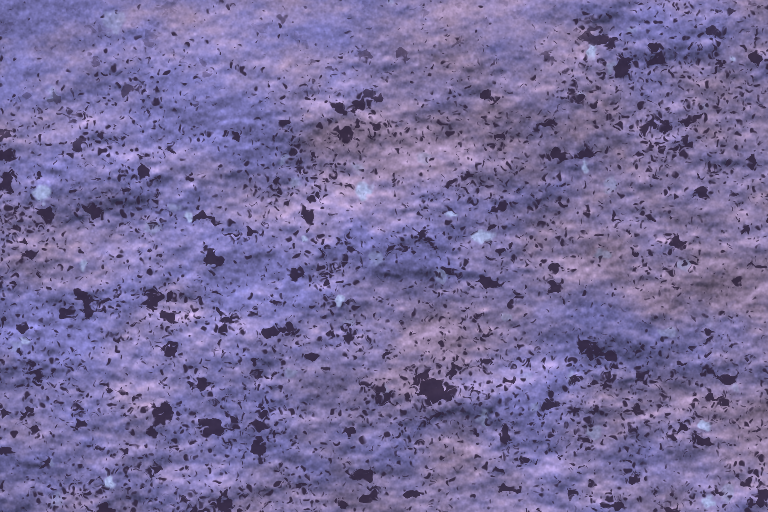
This texture is drawn by a Shadertoy shader. Its source:

```glsl
// Weathered violet stone: rough relief, clustered dark pits and pale pebbles.

const vec3 MAUVE  = vec3(0.555, 0.485, 0.615);
const vec3 BLUE   = vec3(0.470, 0.460, 0.705);
const vec3 PIT    = vec3(0.185, 0.145, 0.235);
const vec3 PEBBLE = vec3(0.640, 0.690, 0.860);

vec3 hash3(vec2 cell) {
    vec3 q = fract(cell.xyx * vec3(0.1031, 0.1030, 0.0973));
    q += dot(q, q.yxz + 33.33);
    return fract((q.xxy + q.yzz) * q.zyx);
}

// Cellular noise: signed soft blobs, one per jittered cell.
float blobNoise(vec2 p) {
    vec2 home = floor(p);
    float sum = 0.0;
    for (int y = -1; y <= 1; y++)
    for (int x = -1; x <= 1; x++) {
        vec2 cell = home + vec2(x, y);
        vec3 rnd = hash3(cell);
        vec2 d = p - cell - rnd.xy;
        float k = max(0.0, 1.0 - dot(d, d));
        sum += (rnd.z - 0.5) * k * k * k;
    }
    return 4.0 * sum;
}

float layered(vec2 p, int octaves, float gain) {
    float sum = 0.0, amp = 0.5;
    for (int i = 0; i < octaves; i++) {
        sum += amp * blobNoise(p);
        p = mat2(1.96, 0.40, -0.40, 1.96) * p + 17.3;
        amp *= gain;
    }
    return sum;
}

// Coverage of scattered uneven spots; size and blur are in cell units.
float spots(vec2 p, float density, float size, float blur) {
    vec2 home = floor(p);
    float cover = 0.0;
    for (int y = -1; y <= 1; y++)
    for (int x = -1; x <= 1; x++) {
        vec2 cell = home + vec2(x, y);
        vec3 place = hash3(cell);
        vec3 form = hash3(cell + 57.0);
        vec2 d = (p - cell - place.xy) * mix(vec2(0.75), vec2(1.35), form.yz);
        float edge = length(d) - size * mix(0.45, 1.0, form.x);
        float present = smoothstep(0.0, 0.04, density - place.z);
        cover = max(cover, present * (1.0 - smoothstep(-blur, blur, edge)));
    }
    return cover;
}

float relief(vec2 p) {
    return layered(p * vec2(4.0, 6.5), 5, 0.56);
}

void mainImage(out vec4 fragColor, in vec2 fragCoord) {
    vec2 p = fragCoord / iResolution.y;
    float pixel = 1.0 / iResolution.y;

    // Ragged warp shared by pits and pebbles.
    vec2 warp = vec2(blobNoise(p * 85.0), blobNoise(p * 85.0 + 40.0));
    vec2 ragged = p + 0.0035 * warp;

    // The upper left is smoother and brighter than the rest.
    float broad = layered(p * vec2(3.0, 4.5) + 8.0, 3, 0.55);
    float smoothZone = smoothstep(-0.12, 0.14,
        p.y - 0.83 - 0.22 * max(p.x - 0.55, 0.0) + 0.10 * broad);
    float rough = 1.0 - 0.85 * smoothZone;

    // Light from above over the uneven surface.
    float height = relief(p);
    float slope = height - relief(p + vec2(-0.003, 0.008));
    float grain = blobNoise(p * 150.0) + 0.7 * blobNoise(p * 260.0 + 9.0);
    float shade = 0.965 + mix(0.45, 1.05, rough) * slope + 0.10 * height
                + 0.05 * broad + 0.05 * grain + 0.11 * smoothZone;

    // Warm and cool staining.
    float stain = layered(p * vec2(4.0, 6.0) + 31.0, 5, 0.62);
    float warmth = 0.47 + 0.55 * stain + 1.2 * slope + 0.22 * (p.x - 0.75);
    vec3 color = mix(BLUE, MAUVE, clamp(warmth, 0.0, 1.0)) * max(shade, 0.45);

    // Faint and bright pebbles.
    float faint = spots(ragged * 12.0 + 3.0, 0.22, 0.20, 0.05);
    float bright = spots(ragged * 9.0 + 70.0, 0.12, 0.14, 0.02 + 9.0 * pixel);
    vec3 pebble = PEBBLE * (1.0 + 0.05 * grain);
    color = mix(color, pebble * 0.93, 0.42 * faint);
    color = mix(color, pebble * 1.08, 0.80 * bright);

    // Clustered pits and torn crevices.
    float cluster = smoothstep(-0.5, 0.6, layered(p * vec2(7.0, 9.0) + 52.0, 3, 0.6));
    float coarse = spots(ragged * 68.0, rough * (0.08 + 0.42 * cluster),
                         0.34, 0.06 + 34.0 * pixel);
    float fine = spots(ragged * 125.0 + 20.0, rough * (0.10 + 0.16 * cluster) + 0.03,
                       0.34, 0.08 + 62.0 * pixel);
    float torn = layered(ragged * vec2(24.0, 30.0) + 11.0, 4, 0.65);
    float crevice = rough * smoothstep(0.62, 0.92, torn + 0.25 * (cluster - 0.5) - 0.5 * slope);
    float hole = max(max(coarse, 0.8 * fine), crevice) * (1.0 - 0.8 * bright);
    color = mix(color, PIT, 0.88 * hole);

    fragColor = vec4(clamp(color, 0.0, 1.0), 1.0);
}
```
